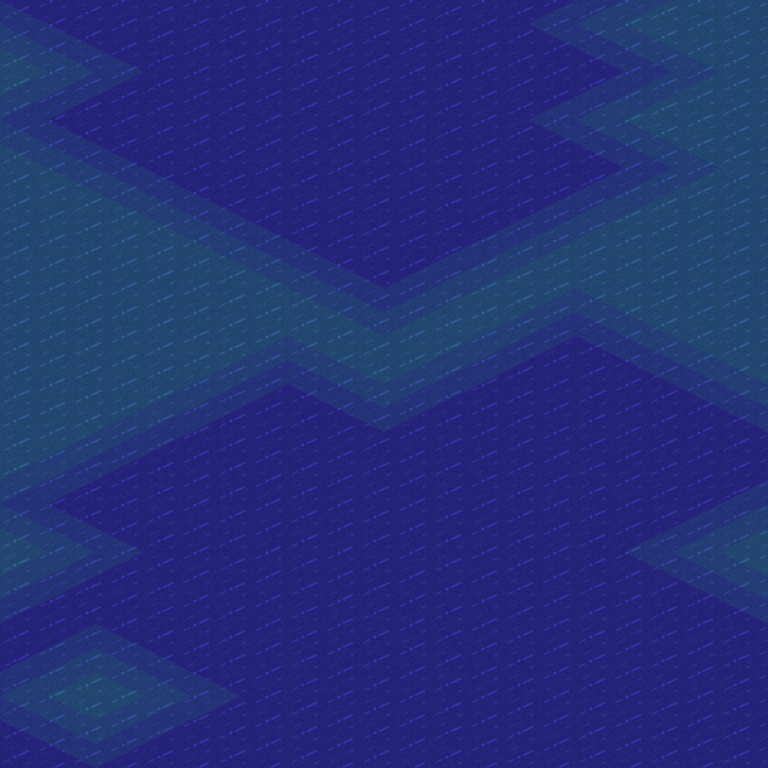
Reproduce this background procedurally as a Shadertoy shader.

```glsl
#define DEEP vec3(0.137, 0.140, 0.475)
#define RIM vec3(0.143, 0.195, 0.470)
#define SHOAL vec3(0.140, 0.238, 0.458)
#define SHALLOW vec3(0.138, 0.275, 0.442)
#define DEEP_GLINT vec3(0.20, 0.22, 0.68)
#define SHALLOW_GLINT vec3(0.19, 0.38, 0.61)
#define TILES vec2(8.0, 16.0)
#define RIPPLES vec2(21.3333, 32.0)
#define GRAIN 0.018

float hash(vec2 p) {
    return fract(sin(dot(p, vec2(127.1, 311.7))) * 43758.5453);
}

// Distance measured in tiles, so that equal distances form diamonds
float diamond(vec2 p, vec2 center) {
    vec2 d = abs(p - center);
    return d.x + d.y;
}

// Quarter plane opening to the right of its tip
float wedge(vec2 p, vec2 tip) {
    return abs(p.y - tip.y) - (p.x - tip.x);
}

// Diagonal segment: a box in the rotated tile axes
float ridge(vec2 p, vec2 a, vec2 b) {
    vec2 center = 0.5 * (a + b), halfSize = 0.5 * abs(b - a);
    vec2 d = p - center, h = b - a;
    vec2 rotated = abs(vec2(d.x + d.y, d.x - d.y));
    vec2 extent = 0.5 * abs(vec2(h.x + h.y, h.x - h.y));
    return max(rotated.x - extent.x, rotated.y - extent.y);
}

// Distance to the shallow water, with y running downward
float shallows(vec2 p) {
    float d = wedge(vec2(-p.x, p.y), vec2(-3.0, 6.0));
    d = min(d, wedge(p, vec2(6.0, 5.0)));
    d = min(d, ridge(p, vec2(3.0, 6.0), vec2(4.0, 7.0)));
    d = min(d, ridge(p, vec2(4.0, 7.0), vec2(6.0, 5.0)));
    for (int i = -1; i < 2; i++)
        d = min(d, wedge(p, vec2(7.0, 2.0 * float(i))));

    // Lone pools at the sides and near the lower corner
    d = min(d, diamond(p, vec2(0.0, 1.0)));
    d = min(d, diamond(p, vec2(0.0, 11.0)));
    d = min(d, diamond(p, vec2(8.0, 11.0)));
    return min(d, diamond(p, vec2(1.0, 14.0)));
}

float dash(vec2 p, vec2 center, float halfLength, float radius, float blur) {
    p -= center;
    p.y -= 0.45 * p.x;
    p.x -= clamp(p.x, -halfLength, halfLength);
    return 1.0 - smoothstep(radius - blur, radius + blur, length(p));
}

// Small slanted glints, each column raised by half a row
float ripples(vec2 uv, float blur) {
    vec2 q = uv * RIPPLES;
    q.y -= 0.5 * floor(q.x);
    vec2 p = (fract(q) - 0.5) * vec2(36.0, 24.0);
    float glint = 0.85 * dash(p, vec2(6.0, 3.0), 4.0, 1.0, blur);
    glint = max(glint, dash(p, vec2(-3.0, -1.0), 0.4, 1.2, blur));
    glint = max(glint, 0.65 * dash(p, vec2(-11.0, -5.0), 2.5, 0.9, blur));
    glint = max(glint, 0.55 * dash(p, vec2(10.0, -7.0), 1.5, 0.9, blur));
    return max(glint, 0.35 * dash(p, vec2(-8.0, 7.0), 3.0, 0.9, blur));
}

void mainImage(out vec4 fragColor, in vec2 fragCoord) {
    vec2 uv = fragCoord / iResolution.xy;
    float pixel = 1.0 / iResolution.y;

    // Terraced depth bands
    vec2 tile = vec2(uv.x, 1.0 - uv.y) * TILES - vec2(0.0, 0.5);
    float d = shallows(tile), edge = 16.0 * pixel;
    vec3 bands = 1.0 - smoothstep(vec3(1.5, 1.0, 0.5) - edge,
                                  vec3(1.5, 1.0, 0.5) + edge, vec3(d));
    vec3 color = mix(DEEP, RIM, bands.x);
    color = mix(color, SHOAL, bands.y);
    color = mix(color, SHALLOW, bands.z);

    // Fine grain and glints on the surface
    color += GRAIN * (hash(floor(uv * 384.0)) - 0.5);
    vec3 glintColor = mix(DEEP_GLINT, SHALLOW_GLINT, dot(bands, vec3(0.3333)));
    color = mix(color, glintColor, ripples(uv, 768.0 * pixel * 0.6));
    fragColor = vec4(color, 1.0);
}
```
